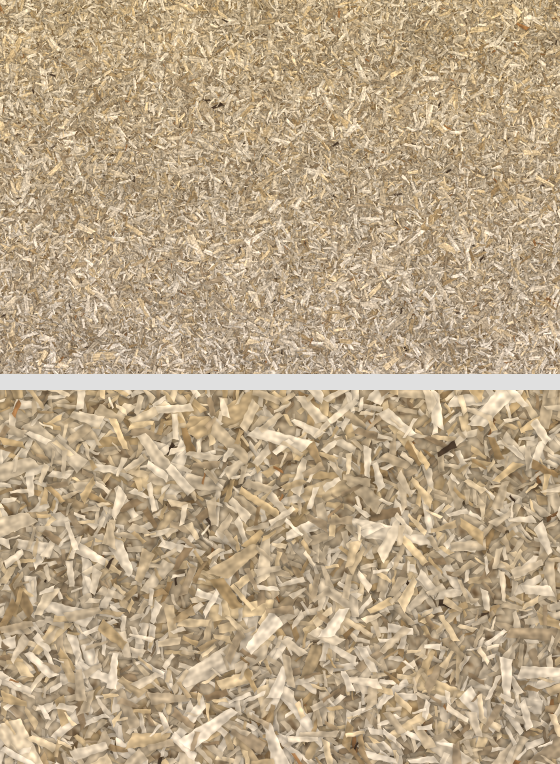
Top: the whole. Bottom: its middle third, enlarged.
Write a Shadertoy shader that draws this texture.

```glsl
// Pressed wood particle board: layered pale chips, splinters and fine dust.
#define LAYERS 13
#define FINE_CELLS 66.0     // cells per canvas height, smallest chips
#define COARSE_CELLS 16.0   // cells per canvas height, largest chips
#define SHADOW 0.13
#define SHADOW_WIDTH 0.0018
#define GRAIN 0.26
#define DUST 0.21
#define DARK_WOOD vec3(0.47, 0.37, 0.255)
#define MID_WOOD vec3(0.765, 0.685, 0.56)
#define PALE_WOOD vec3(0.96, 0.89, 0.78)
#define BARK vec3(0.26, 0.20, 0.15)
#define RUST vec3(0.62, 0.44, 0.27)

vec4 hash4(vec3 p) {
    vec4 q = fract(p.xyzx * vec4(0.1031, 0.1030, 0.0973, 0.1099));
    q += dot(q, q.wzxy + 33.33);
    return fract((q.xxyz + q.yzzw) * q.zywx);
}

float gradientDot(vec2 cell, vec2 offset) {
    float angle = 6.2832 * hash4(vec3(cell, 7.0)).x;
    return dot(vec2(cos(angle), sin(angle)), offset);
}

// Gradient noise, roughly -0.7 to 0.7
float noise(vec2 p) {
    vec2 i = floor(p), f = fract(p);
    vec2 u = f * f * f * (f * (f * 6.0 - 15.0) + 10.0);
    vec2 e = vec2(0.0, 1.0);
    return mix(mix(gradientDot(i, f), gradientDot(i + e.yx, f - e.yx), u.x),
               mix(gradientDot(i + e.xy, f - e.xy), gradientDot(i + 1.0, f - 1.0), u.x), u.y);
}

vec3 woodColor(float tone, float warmth) {
    vec3 c = mix(DARK_WOOD, MID_WOOD, smoothstep(0.0, 0.4, tone));
    c = mix(c, PALE_WOOD, smoothstep(0.35, 1.0, tone));
    return c * mix(vec3(1.0), vec3(0.98, 0.93, 0.82), smoothstep(0.55, 0.95, warmth));
}

// Tapered sliver with slanted ends; q.x runs along the fibre
float chipDistance(vec2 q, vec2 halfSize, float taper, float slant) {
    float side = abs(q.y) - halfSize.y * (1.0 - taper * q.x / halfSize.x);
    float tip = abs(q.x + slant * q.y) - halfSize.x;
    return max(side, tip);
}

// Paints one layer of scattered chips over the colour below
vec3 paintChips(vec3 col, vec2 p, float layer, float coarse, float px) {
    float cells = mix(FINE_CELLS, COARSE_CELLS, coarse);
    float density = mix(0.95, 0.34, coarse);
    vec2 home = floor(p * cells);
    for (int y = -1; y <= 1; y++)
    for (int x = -1; x <= 1; x++) {
        vec2 id = home + vec2(x, y);
        vec4 place = hash4(vec3(id, layer + 11.0));
        if (place.w > density) continue;
        vec4 form = hash4(vec3(id, layer + 47.0));
        vec4 look = hash4(vec3(id, layer + 83.0));

        float angle = 6.2832 * place.z;
        vec2 axis = vec2(cos(angle), sin(angle));
        vec2 r = p - (id + place.xy) / cells;
        vec2 q = vec2(dot(r, axis), dot(r, vec2(-axis.y, axis.x)));
        float halfLength = mix(0.30, 0.74, form.x * form.x) / cells;
        bool speck = look.z < 0.014;
        if (speck) halfLength *= 0.6;
        vec2 halfSize = halfLength * vec2(1.0, mix(0.14, 0.34, form.y));
        float d = chipDistance(q, halfSize, form.z * 0.4, (form.w - 0.5) * 1.6);

        // Contact shadow around the chip
        col *= 1.0 - SHADOW * exp(-max(d, 0.0) / SHADOW_WIDTH);
        if (d > px) continue;

        // Chip body with fibre streaks and a tilted face
        vec3 chip = woodColor(0.12 + 0.94 * look.x + 0.12 * coarse, look.y);
        if (speck) chip = look.z < 0.004 ? BARK : RUST;
        float streak = noise(vec2(45.0, 210.0) * q + 60.0 * look.xy);
        float tilt = q.y / halfSize.y * (axis.x - axis.y) * 0.04;
        chip *= 1.0 + GRAIN * streak + tilt;
        float opacity = mix(0.82, 1.0, max(look.w, coarse));
        col = mix(col, chip, opacity * smoothstep(0.7 * px, -0.7 * px, d));
    }
    return col;
}

void mainImage(out vec4 fragColor, in vec2 fragCoord) {
    vec2 p = fragCoord / iResolution.y;
    float px = 1.0 / iResolution.y;

    // Bed of compressed dust
    float bed = noise(p * 75.0) + 0.7 * noise(p * 160.0 + 9.0);
    vec3 col = woodColor(0.36 + 0.4 * bed, 0.5 + noise(p * 30.0));

    // Chips of mixed sizes, stacked in shuffled order, with ragged outlines
    vec2 ragged = p + 0.0013 * vec2(noise(p * 170.0), noise(p * 170.0 + 57.0));
    for (int i = 0; i < LAYERS; i++) {
        float coarse = fract(float(i) * 0.618);
        col = paintChips(col, ragged, float(i) * 3.0, coarse, px);
    }

    // Fine surface dust, broad patches and a gentle drift in hue
    float dust = noise(p * 190.0 + 31.0) + 0.6 * noise(p * 95.0);
    float patches = noise(p * 5.0) + noise(p * 14.0 + 3.0);
    col *= 1.0 + DUST * dust + 0.07 * patches;
    col *= mix(vec3(1.0, 1.0, 1.04), vec3(1.02, 1.0, 0.95), p.y);
    fragColor = vec4(clamp(col, 0.0, 1.0), 1.0);
}
```
